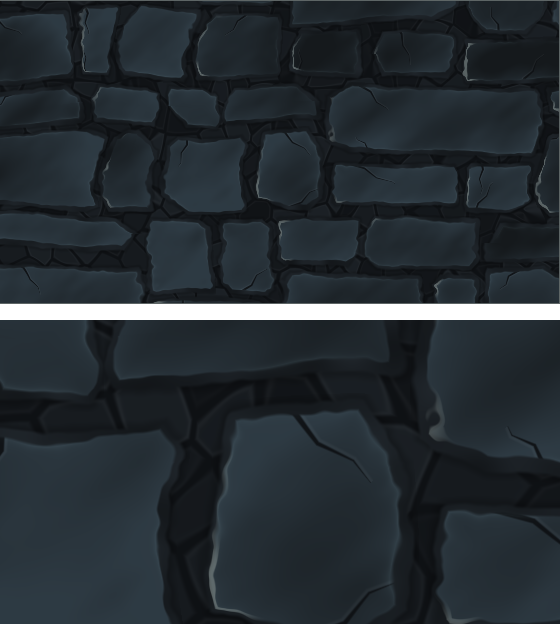
Top: the whole. Bottom: its middle third, enlarged.
Give the GLSL for this texture, as a Shadertoy shader.

```glsl
// Dark blue-grey painted wall of irregular stone blocks with chipped edges, cracks, rubble joints and a pale border line
#define ROW_HEIGHT 0.43
#define CELL_WIDTH 0.62
#define SPLIT_CHANCE 0.75
#define CHIP_DEPTH 0.012
#define RIM_CHANCE 0.5
#define SOFTNESS 0.0014
#define JOINT_COLOR vec3(0.056, 0.066, 0.078)
#define SIDE_COLOR vec3(0.103, 0.122, 0.140)
#define FACE_DARK vec3(0.083, 0.099, 0.111)
#define FACE_LIGHT vec3(0.168, 0.213, 0.245)
#define RIM_COLOR vec3(0.43, 0.47, 0.47)
#define BORDER_COLOR vec3(0.38, 0.41, 0.41)

float hash(vec2 p) {
    vec3 a = fract(p.xyx * 0.1031);
    a += dot(a, a.yzx + 33.33);
    return fract((a.x + a.y) * a.z);
}

vec2 hash2(vec2 p) { return vec2(hash(p), hash(p + 57.3)); }

float noise(vec2 p) {
    vec2 i = floor(p), f = fract(p);
    f = f * f * (3.0 - 2.0 * f);
    return mix(mix(hash(i), hash(i + vec2(1, 0)), f.x),
               mix(hash(i + vec2(0, 1)), hash(i + vec2(1, 1)), f.x), f.y);
}

float fbm(vec2 p) {
    return 0.55 * noise(p) + 0.3 * noise(p * 2.1 + 7.0) + 0.15 * noise(p * 4.3 + 19.0);
}

// Jittered vertical joint between two cells of a row
float cellEdge(float k, float row) {
    return (k + 0.45 * (hash(vec2(k, row) + 11.0) - 0.5)) * CELL_WIDTH;
}

// Rectangle of the block around p, by splitting each cell in height, then in width
void findBlock(vec2 p, out vec2 lo, out vec2 hi, out vec2 seed) {
    float row = floor(p.y / ROW_HEIGHT);
    float k = floor(p.x / CELL_WIDTH);
    if (p.x < cellEdge(k, row)) k -= 1.0;
    else if (p.x > cellEdge(k + 1.0, row)) k += 1.0;
    lo = vec2(cellEdge(k, row), row * ROW_HEIGHT);
    hi = vec2(cellEdge(k + 1.0, row), lo.y + ROW_HEIGHT);
    seed = vec2(k, row) * 3.0 + 40.0;
    float cutY = mix(lo.y, hi.y, mix(0.33, 0.67, hash(seed)));
    if (p.y < cutY) hi.y = cutY; else { lo.y = cutY; seed.y += 1.0; }
    if (hash(seed + 5.0) < SPLIT_CHANCE) {
        float cutX = mix(lo.x, hi.x, mix(0.27, 0.73, hash(seed + 9.0)));
        if (p.x < cutX) hi.x = cutX; else { lo.x = cutX; seed.x += 1.0; }
    }
}

// Distance to a box with randomly cut corners
float blockDistance(vec2 q, vec2 halfSize, vec2 seed) {
    vec2 e = abs(q) - halfSize, c = e + 0.01;
    float d = length(max(c, 0.0)) + min(max(c.x, c.y), 0.0) - 0.01;
    vec2 h = hash2(seed + 3.7 * sign(q));
    float cut = dot(e, normalize(vec2(mix(0.3, 1.6, h.y), 0.8))) + 0.055 * h.x * h.x;
    return max(d, cut);
}

// Broken stones of mixed size filling the joints
vec3 rubble(vec2 p) {
    vec2 g = p * 12.0 + 0.5 * vec2(noise(p * 9.0), noise(p * 9.0 + 5.0)), id = floor(g), nearest = id;
    float first = 9.0, second = 9.0;
    for (int y = -1; y <= 1; y++)
    for (int x = -1; x <= 1; x++) {
        vec2 cell = id + vec2(x, y);
        float d = length(cell + hash2(cell) - g);
        if (d < first) { second = first; first = d; nearest = cell; }
        else second = min(second, d);
    }
    float gap = second - first;
    float body = smoothstep(0.04, 0.16, gap) * mix(0.1, 1.1, hash(nearest + 2.0));
    float edge = exp(-pow((gap - 0.16) * 18.0, 2.0)) * hash(nearest + 8.0);
    return mix(JOINT_COLOR, SIDE_COLOR, body) + 0.03 * edge;
}

// x: dark crack line, y: pale lip beside it
vec2 cracks(vec2 q, vec2 halfSize, vec2 seed, float soft) {
    vec2 result = vec2(0.0);
    for (int k = 0; k < 2; k++) {
        vec2 h = hash2(seed + 21.0 + 6.0 * float(k));
        float side = k == 0 ? 1.0 : -1.0;
        vec2 dir = normalize(vec2(4.0 * h.y - 2.0, -side));
        vec2 r = q - vec2((1.5 * h.x - 0.75) * halfSize.x, side * halfSize.y);
        float t = dot(r, dir) / mix(0.05, 0.15, h.y);
        float s = dot(r, vec2(-dir.y, dir.x)) + 0.02 * (abs(fract(t * 1.6 + h.x) - 0.5) - 0.25);
        float w = 0.004 * (1.0 - t);
        float on = step(0.0, t) * step(t, 1.0) * step(h.x, 0.45);
        result.x = max(result.x, on * (1.0 - smoothstep(w - soft, w + soft, abs(s))));
        result.y = max(result.y, on * (1.0 - smoothstep(0.0, 0.002 + soft, abs(s - w - 0.002))));
    }
    return result;
}

void mainImage(out vec4 fragColor, in vec2 fragCoord) {
    vec2 p = fragCoord / iResolution.y;
    float soft = max(SOFTNESS, 0.6 / iResolution.y);

    // Layout, bent so that courses tilt and joints lean
    vec2 bent = p + vec2(0.2, 0.13) + vec2(0.07, 0.05) * (vec2(noise(p * 5.0), noise(p * 3.0 + 31.0)) - 0.5);
    vec2 lo, hi, seed;
    findBlock(bent, lo, hi, seed);
    vec2 a = hash2(seed + 13.0), b = hash2(seed + 17.0);
    lo += 0.008 + 0.026 * a * a * a * a;
    hi -= 0.008 + 0.026 * b * b * b * b;
    vec2 halfSize = 0.5 * (hi - lo), q = bent - 0.5 * (lo + hi);

    // Outer silhouette, and the front face inside it; upright edges are more ragged
    vec2 e = abs(q) - halfSize;
    float upright = smoothstep(-0.02, 0.02, e.x - e.y);
    float chips = (noise(p * 21.0 + seed) - 0.5) + 0.5 * (noise(p * 65.0) - 0.5);
    float outer = blockDistance(q, halfSize, seed) + CHIP_DEPTH * chips * mix(0.6, 1.3, upright);
    float bevel = 0.003 + 0.014 * noise(p * 9.0 + seed) + 0.005 * smoothstep(0.03, 0.0, q.y + halfSize.y);
    float face = outer + bevel + mix(0.003, 0.009, upright) * (noise(p * 50.0 + 9.0) - 0.5);

    // Face tone: one per block, a slope, broad brush strokes and lighter borders
    float strokes = fbm(mat2(0.8, -0.6, 0.6, 0.8) * p * vec2(4.0, 9.0) + seed);
    float tone = 0.04 + 0.85 * hash(seed + 29.0) + 1.0 * (strokes - 0.5) + 0.26 * exp(face * 32.0);
    tone += 0.2 * dot(q / halfSize, hash2(seed + 41.0) - 0.5) + 0.9 * (noise(p * 1.7 + 4.0) - 0.45);
    vec3 faceColor = mix(FACE_DARK, FACE_LIGHT, clamp(tone, 0.0, 1.12));
    vec2 crack = cracks(q, halfSize, seed, soft);
    faceColor = mix(faceColor + 0.03 * crack.y, JOINT_COLOR, 0.95 * crack.x);

    // Joint, block side, face
    vec3 color = rubble(p) * mix(0.8, 1.0, smoothstep(0.0, 0.012, outer));
    vec3 sideColor = SIDE_COLOR * (0.7 + 0.5 * noise(p * 22.0));
    color = mix(color, sideColor, smoothstep(soft * 2.0, -soft * 2.0, outer));
    color = mix(color, faceColor, smoothstep(soft * 1.5, -soft * 1.5, face));

    // Faint outline all round, strong broken light on some left edges
    float patches = smoothstep(0.3, 0.75, noise(p * 12.0 + seed));
    color += vec3(0.036, 0.046, 0.048) * patches * exp(-abs(face + 0.002) / 0.003);
    float left = 1.0 - smoothstep(0.02, 0.05, q.x + halfSize.x);
    float lit = left * step(hash(seed + 35.0), RIM_CHANCE) * smoothstep(0.25, 0.6, noise(p * 16.0 + 3.0));
    float width = 0.0036 * noise(p * 75.0 + 5.0);
    color = mix(color, RIM_COLOR, 0.75 * lit * (1.0 - smoothstep(width, width + 1.6 * soft, abs(face + 0.001))));

    // Pale line along the top, right and bottom borders
    float border = min(min(p.y, 1.0 - p.y), iResolution.x / iResolution.y - p.x);
    color = mix(color, BORDER_COLOR, 0.95 * (1.0 - smoothstep(0.003, 0.003 + soft, border)));

    fragColor = vec4(color, 1.0);
}
```
